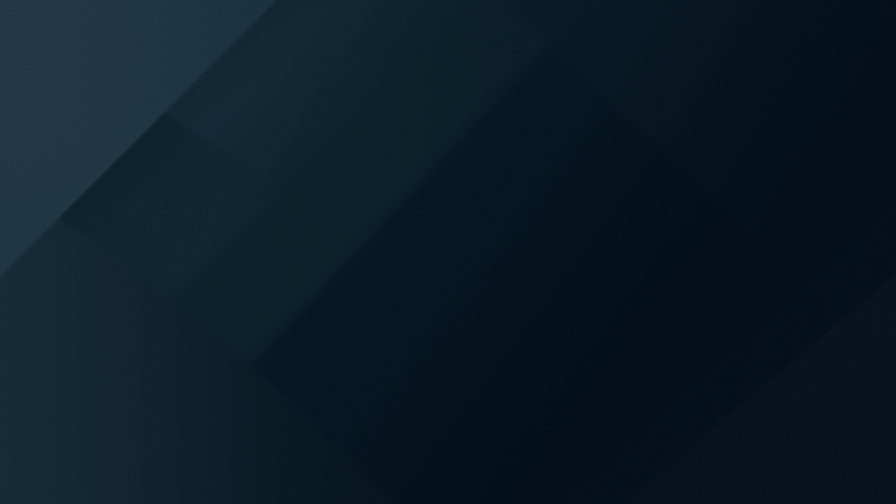
Reproduce this background procedurally as a Shadertoy shader.

```glsl
// Dark blue backdrop of overlapping diagonal panels with soft gradients.
// Each panel is a half plane or a band cut by slanted edges, layered back
// to front; the two outer corners carry a fine woven texture.

#define CRISP_EDGE 0.004
#define PANEL_EDGE 0.009
#define BAND_EDGE 0.022
#define WEAVE_DENSITY 95.0
#define WEAVE_STRENGTH 0.009
#define SHADOW_WIDTH 0.10
#define SHADOW_STRENGTH 0.07
#define GRAIN_CELLS 288.0
#define GRAIN_STRENGTH 0.005

const vec3 NAVY = vec3(0.024, 0.094, 0.142);
const vec3 INK = vec3(0.014, 0.056, 0.096);
const vec3 TEAL = vec3(0.050, 0.130, 0.170);
const vec3 STEEL = vec3(0.062, 0.146, 0.196);
const vec3 SLATE = vec3(0.092, 0.176, 0.222);
const vec3 MIST = vec3(0.136, 0.220, 0.272);

float hash(vec2 cell) {
    return fract(sin(dot(cell, vec2(127.1, 311.7))) * 43758.5453);
}

// Signed distance above the line through a point with a given slope
float above(vec2 p, vec2 through, float slope) {
    return (p.y - through.y - slope * (p.x - through.x)) / sqrt(1.0 + slope * slope);
}

float cover(float dist, float softness) {
    float soft = max(softness, 1.0 / iResolution.y);
    return smoothstep(-soft, soft, dist);
}

// Fine diagonal threads, crossed by a weaker second set
float weave(vec2 p) {
    vec2 thread = 6.2832 * WEAVE_DENSITY * vec2(p.x + p.y, p.x - 0.6 * p.y);
    return WEAVE_STRENGTH * (0.7 * sin(thread.x) + 0.3 * sin(thread.y));
}

void mainImage(out vec4 fragColor, in vec2 fragCoord) {
    vec2 p = fragCoord / iResolution.y;
    p.x += 0.5 * (16.0 / 9.0 - iResolution.x / iResolution.y);

    // Panel edges
    float topLeft = above(p, vec2(0.116, 0.567), 1.0);
    float bottomRight = -above(p, vec2(1.238, 0.0), 0.845);
    float upperRight = above(p, vec2(1.088, 0.912), -0.94);
    float steelBand = above(p, vec2(0.347, 0.410), 1.02);
    float tealBand = above(p, vec2(0.498, 0.282), 1.07);
    float block = above(p, vec2(0.319, 0.780), -0.64);
    float run = p.x - 0.116;
    float lowerLeft = (0.567 - 0.66 * run - 0.28 * run * run - p.y) * 0.77;

    // Central field, darkening toward the lower right
    float diagonal = p.x - 0.75 * p.y;
    vec3 color = mix(NAVY, INK, smoothstep(0.30, 1.15, diagonal));

    // Slanted bands, lighter toward the upper left
    vec3 teal = mix(TEAL, NAVY, 0.35 * smoothstep(0.7, 1.1, p.x));
    color = mix(color, teal, cover(tealBand, BAND_EDGE));
    vec3 steel = mix(STEEL, TEAL, smoothstep(0.4, 0.95, p.x));
    color = mix(color, steel, cover(steelBand, BAND_EDGE));

    // Paler block at the top of the outer band, dying away inward
    float blockFade = smoothstep(0.0, 0.24, steelBand);
    color += vec3(0.018, 0.020, 0.022) * cover(block, PANEL_EDGE) * blockFade;

    // Upper right panel
    float rightFade = smoothstep(0.15, 1.45, diagonal + 0.2 * (p.x - 1.0));
    vec3 rightColor = mix(vec3(0.040, 0.112, 0.160), INK, rightFade);
    color = mix(color, rightColor, cover(upperRight, PANEL_EDGE));

    // Faint strip lying along the lower right corner
    float strip = -above(p, vec2(1.597, 0.456), 0.89);
    color += vec3(0.003, 0.006, 0.009) * smoothstep(-0.03, 0.03, strip);

    // Lower left panel, its edge melting into the field
    vec3 leftColor = mix(SLATE, vec3(0.022, 0.080, 0.124), smoothstep(-0.15, 0.90, p.x));
    float leftCover = cover(lowerLeft, PANEL_EDGE);
    color = mix(color, leftColor, leftCover);

    // Shadow below the top left corner
    float shadow = smoothstep(-SHADOW_WIDTH, 0.0, topLeft);
    color *= 1.0 - SHADOW_STRENGTH * shadow * (1.0 - leftCover);

    // Woven corners
    vec3 mist = mix(MIST, SLATE * 1.12, smoothstep(0.05, 0.6, p.x));
    mist = mix(mist, SLATE * 1.15, 0.5 * smoothstep(0.8, 0.45, p.y));
    color = mix(color, mist + weave(p), cover(topLeft, CRISP_EDGE));
    vec3 corner = vec3(0.028, 0.070, 0.115) + 0.006 * smoothstep(0.0, 0.4, p.y);
    color = mix(color, corner + weave(p), cover(bottomRight, CRISP_EDGE));

    color += GRAIN_STRENGTH * (hash(floor(p * GRAIN_CELLS)) - 0.5);
    fragColor = vec4(color, 1.0);
}
```
